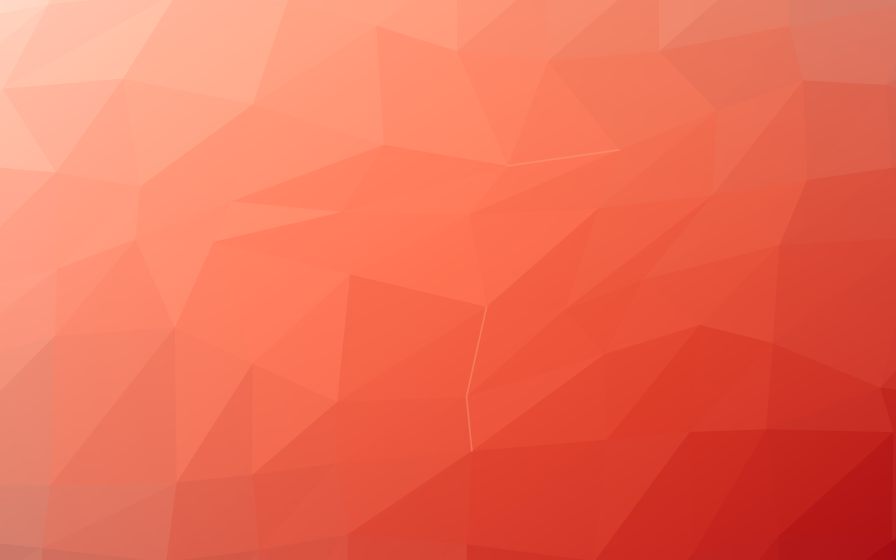
Reproduce this background procedurally as a Shadertoy shader.

```glsl
// A low-poly field of triangles running from pale peach to deep crimson.
// A lattice is bent by one sine wave per row, each cell is split along its
// rising diagonal, and every facet takes its tone from a smooth colour patch.

const float ASPECT = 1.6;
const vec2 LATTICE_ORIGIN = vec2(0.075, 0.031);
const vec2 LATTICE_STEP = vec2(0.1917, 0.1563);

// Row waves: bias, amplitude (percent of height), frequency, phase
const vec4 SWAY[7] = vec4[7](
    vec4(0.0, 5.8, 0.85, 0.2),
    vec4(0.0, 7.3, 0.6, -1.3),
    vec4(0.0, 4.8, 0.9, 2.6),
    vec4(-2.5, 5.2, 1.57, 1.57),
    vec4(0.0, 4.8, 1.4, 0.5),
    vec4(0.0, 5.0, 1.5, 0.3),
    vec4(0.0, 3.0, 1.5, 0.0));
const vec4 HEAVE[7] = vec4[7](
    vec4(1.7, 6.2, 0.8, -2.43),
    vec4(3.0, 7.9, 0.95, -2.3),
    vec4(-0.6, 4.6, 0.6, -0.7),
    vec4(-1.0, 6.9, 1.0, -3.0),
    vec4(-0.4, 7.3, 1.15, -2.34),
    vec4(0.4, 5.0, 0.45, 1.57),
    vec4(1.0, 2.5, 1.5, 0.0));

float hash(vec2 p) {
    return fract(sin(dot(p, vec2(127.1, 311.7))) * 43758.5);
}

float wave(vec4 w, float t) {
    return 0.01 * (w.x + w.y * sin(w.z * t + w.w));
}

// Position of a lattice node, measured from the top left
vec2 vertex(vec2 node) {
    int row = int(clamp(node.y, 0.0, 6.0));
    vec2 shift = vec2(wave(SWAY[row], node.x), wave(HEAVE[row], node.x));
    return LATTICE_ORIGIN + node * LATTICE_STEP + shift;
}

// Quadratic curve through three colours at t = 0, 0.5 and 1
vec3 curve(vec3 a, vec3 b, vec3 c, float t) {
    return a * (2.0 * t - 1.0) * (t - 1.0) + b * 4.0 * t * (1.0 - t)
         + c * t * (2.0 * t - 1.0);
}

vec3 gradient(vec2 p) {
    vec2 t = clamp(p / vec2(ASPECT, 1.0), 0.0, 1.0);
    vec3 top = curve(vec3(1.0, 0.84, 0.77), vec3(1.0, 0.60, 0.48), vec3(0.84, 0.48, 0.41), t.x);
    vec3 middle = curve(vec3(1.0, 0.62, 0.52), vec3(0.98, 0.42, 0.30), vec3(0.82, 0.25, 0.19), t.x);
    vec3 bottom = curve(vec3(0.80, 0.47, 0.41), vec3(0.84, 0.25, 0.19), vec3(0.64, 0.05, 0.08), t.x);
    return curve(top, middle, bottom, t.y);
}

// Signed distance to the line a-b, positive on one side
float side(vec2 p, vec2 a, vec2 b) {
    vec2 e = normalize(b - a);
    return e.x * (p.y - a.y) - e.y * (p.x - a.x);
}

// Facet colour in rgb, edge coverage in alpha
vec4 facet(vec2 p, vec2 a, vec2 b, vec2 c, float seed, float pixel) {
    float inside = min(side(p, a, b), min(side(p, b, c), side(p, c, a)));
    float coverage = clamp(inside / pixel + 0.5, 0.0, 1.0);
    vec3 tone = gradient(mix((a + b + c) / 3.0, p, 0.4));
    tone += (seed - 0.5) * vec3(0.025, 0.04, 0.035);
    return vec4(tone, coverage);
}

// Coverage of a fine line between two points
float seam(vec2 p, vec2 a, vec2 b, float pixel) {
    vec2 e = b - a;
    float along = clamp(dot(p - a, e) / dot(e, e), 0.0, 1.0);
    return 1.0 - smoothstep(0.0, 0.001 + pixel, length(p - a - e * along));
}

void mainImage(out vec4 fragColor, in vec2 fragCoord) {
    vec2 uv = fragCoord / iResolution.xy;
    vec2 p = vec2(uv.x * ASPECT, 1.0 - uv.y);
    float pixel = 1.0 / iResolution.y;
    vec2 home = floor((p - LATTICE_ORIGIN) / LATTICE_STEP);

    // Blend the facets of the nearby cells by coverage
    vec4 total = vec4(gradient(p), 1.0) * 0.001;
    for (int j = -1; j <= 1; j++) {
        for (int i = -1; i <= 1; i++) {
            vec2 cell = home + vec2(i, j);
            vec2 a = vertex(cell);
            vec2 b = vertex(cell + vec2(1.0, 0.0));
            vec2 c = vertex(cell + vec2(0.0, 1.0));
            vec2 d = vertex(cell + 1.0);
            vec4 upper = facet(p, a, b, c, hash(cell), pixel);
            vec4 lower = facet(p, b, d, c, hash(cell + 37.0), pixel);
            total += vec4(upper.rgb, 1.0) * upper.a + vec4(lower.rgb, 1.0) * lower.a;
        }
    }
    vec3 color = total.rgb / total.a;

    // Pale hairline seams along a few folds
    float glint = seam(p, vertex(vec2(4.0, 1.0)), vertex(vec2(5.0, 1.0)), pixel);
    glint = max(glint, seam(p, vertex(vec2(4.0, 3.0)), vertex(vec2(4.0, 4.0)), pixel));
    glint = max(glint, seam(p, vertex(vec2(4.0, 4.0)), vertex(vec2(4.0, 5.0)), pixel));
    color = mix(color, vec3(1.0, 0.66, 0.52), 0.4 * glint);

    fragColor = vec4(clamp(color, 0.0, 1.0), 1.0);
}
```
